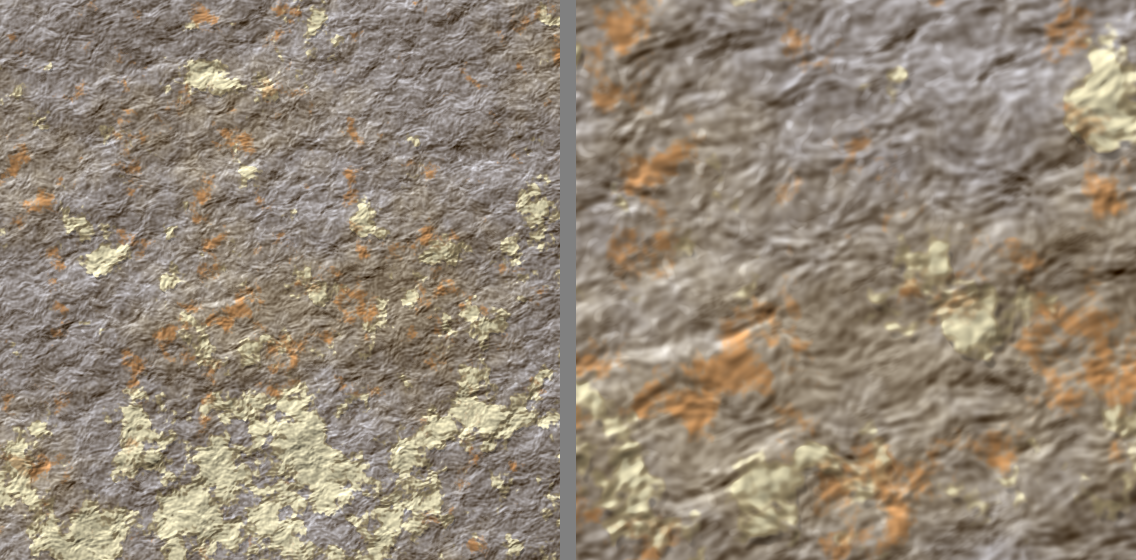
Left: the whole. Right: its middle third, enlarged.
A three.js fragment shader for this texture:

```glsl
// Weathered grey rock face with pale lichen crusts and rust stains.
// A crumbly noise height field is lit from above; lichen and rust are
// thresholded noise fields with ragged edges laid over the stone.

varying vec2 vUv;

// Colours
const vec3 UMBER = vec3(0.36, 0.31, 0.26);
const vec3 SILVER = vec3(0.67, 0.64, 0.62);
const vec3 OCHRE = vec3(0.62, 0.56, 0.42);
const vec3 CREAM = vec3(0.82, 0.79, 0.65);
const vec3 RUST = vec3(0.66, 0.45, 0.25);
const float UMBER_TONE = 0.31;
const float SILVER_TONE = 0.64;

// Relief
const vec2 LIGHT_DIR = vec2(-0.45, 0.89);
const float GRAIN_ANGLE = 0.40;
const float GRAIN_STRETCH = 0.80;
const float RELIEF_SCALE = 7.0;
const float RELIEF_STEP = 0.0018;
const float RELIEF_CONTRAST = 0.056;
const float STONE_TONE = 0.505;

// Growths and stains
const float LICHEN_SCALE = 10.0;
const float LICHEN_LEVEL = 0.135;
const float LICHEN_LOW_BIAS = 0.24;
const float RUST_SCALE = 15.0;
const float RUST_LEVEL = 0.23;

vec2 hashDirection(vec2 cell) {
  float angle = 6.2832 * fract(sin(dot(cell, vec2(127.1, 311.7))) * 43758.55);
  return vec2(cos(angle), sin(angle));
}

// Gradient noise, centred on zero
float noise(vec2 p) {
  vec2 i = floor(p);
  vec2 f = p - i;
  vec2 u = f * f * f * (f * (f * 6.0 - 15.0) + 10.0);
  float a = dot(hashDirection(i), f);
  float b = dot(hashDirection(i + vec2(1.0, 0.0)), f - vec2(1.0, 0.0));
  float c = dot(hashDirection(i + vec2(0.0, 1.0)), f - vec2(0.0, 1.0));
  float d = dot(hashDirection(i + 1.0), f - 1.0);
  return mix(mix(a, b, u.x), mix(c, d, u.x), u.y);
}

// Higher gain gives rougher, more broken shapes
float fbm(vec2 p, float gain) {
  float sum = 0.0;
  float amplitude = 0.5;
  for (int i = 0; i < 5; i++) {
    sum += amplitude * noise(p);
    p = mat2(1.6, 1.2, -1.2, 1.6) * p + 17.3;
    amplitude *= gain;
  }
  return sum;
}

// Coordinates stretched along the bedding of the rock
vec2 alongGrain(vec2 p) {
  float c = cos(GRAIN_ANGLE);
  float s = sin(GRAIN_ANGLE);
  return vec2((c * p.x + s * p.y) * GRAIN_STRETCH, c * p.y - s * p.x);
}

// Turned octaves; the finer ones add more slope and break up long folds
float rockHeight(vec2 p) {
  vec2 q = alongGrain(p) + 0.010 * vec2(noise(p * 27.0), noise(p * 27.0 + 41.0));
  float height = 0.0;
  float frequency = RELIEF_SCALE;
  float weight = 0.60;
  for (int i = 0; i < 6; i++) {
    height += weight * noise(q * frequency + float(i) * 23.7) / frequency;
    q = mat2(0.94, 0.34, -0.34, 0.94) * q;
    frequency *= 1.85;
    weight += 0.14;
  }
  return height;
}

float lichenField(vec2 p) {
  float clumps = 0.36 * noise(p * 3.0 + 5.1);
  float lowBias = LICHEN_LOW_BIAS * (0.45 - p.y);
  return fbm(p * LICHEN_SCALE + 61.0, 0.68) + clumps + lowBias - LICHEN_LEVEL;
}

void main() {
  vec2 p = vUv;

  // Light on the relief, with faint broad patches and crumbly grain
  float slope = (rockHeight(p) - rockHeight(p + LIGHT_DIR * RELIEF_STEP)) / RELIEF_STEP;
  float broad = fbm(alongGrain(p) * 3.4 + 9.0, 0.56);
  float crumbs = noise(p * 52.0 + 3.0) + noise(alongGrain(p) * 105.0 + 19.0);
  float grain = noise(alongGrain(p) * 190.0);
  float tone = STONE_TONE + RELIEF_CONTRAST * slope + 0.15 * broad;
  tone += 0.07 * crumbs + 0.11 * grain;

  // Short dark pits and mineral glints on the brighter patches
  float pits = fbm(alongGrain(p) * vec2(20.0, 34.0) + 71.0, 0.6);
  tone -= 0.12 * smoothstep(0.16, 0.36, pits);
  float glints = noise(alongGrain(p) * 125.0 + 13.0);
  tone += 0.12 * smoothstep(0.20, 0.50, glints) * smoothstep(-0.15, 0.15, broad);
  vec3 color = mix(UMBER, SILVER, (tone - UMBER_TONE) / (SILVER_TONE - UMBER_TONE));

  // Soft warm stains, then small diffuse rust spots
  float stain = noise(p * 3.4 + 31.0) + 0.7 * fbm(p * 18.0 + 7.0, 0.6);
  color *= 1.0 + vec3(0.03, 0.0, -0.09) * clamp(stain * 2.0, -0.25, 1.0);
  float rustField = fbm(p * RUST_SCALE + 88.0, 0.66) + 0.25 * stain;
  float rust = smoothstep(RUST_LEVEL - 0.06, RUST_LEVEL + 0.18, rustField);
  color = mix(color, RUST * (1.0 + 0.12 * slope), 0.70 * rust);

  // Raised, ragged lichen crust with a thin shadow below its edge
  float field = lichenField(p);
  float lichen = smoothstep(-0.03, 0.09, field);
  float shadow = smoothstep(0.02, 0.12, lichenField(p + LIGHT_DIR * 0.006)) * (1.0 - lichen);
  color *= 1.0 - 0.25 * shadow;
  vec3 crust = mix(OCHRE, CREAM, smoothstep(0.02, 0.17, field + 0.04 * slope));
  crust *= 1.0 + 0.09 * slope + 0.15 * grain;
  color = mix(color, crust, 0.88 * lichen * (1.0 - 0.5 * rust));

  gl_FragColor = vec4(clamp(color, 0.0, 1.0), 1.0);
}
```
